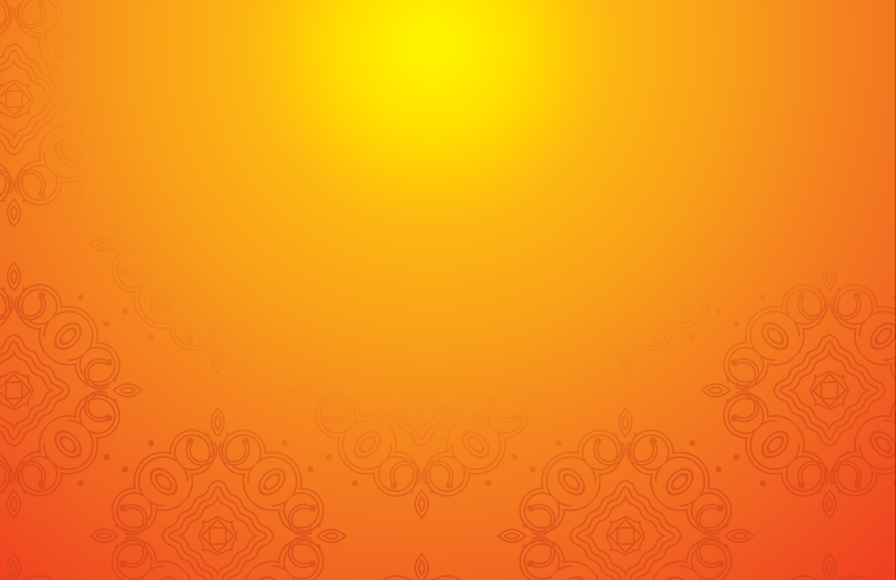
Reproduce this background procedurally as a Shadertoy shader.

```glsl
// A warm sunset gradient glowing from a yellow sun near the top, over a
// staggered lattice of fine-line mandalas. Each mandala is folded into one
// eighth and drawn with distance functions, fading out toward the sun.

float disc(vec2 p, vec2 center, float radius) {
    return length(p - center) - radius;
}

// Approximate distance to a pointed leaf lying along x
float leaf(vec2 p, vec2 halfSize) {
    float t = p.x / halfSize.x;
    return (abs(p.y) - halfSize.y * (1.0 - t * t)) / sqrt(1.0 + 0.7 * t * t);
}

float ellipse(vec2 p, vec2 radii) {
    return (length(p / radii) - 1.0) * min(radii.x, radii.y);
}

// Distance to the line work of a mandala of radius about 1.1
float mandala(vec2 p) {
    vec2 q = abs(p);
    if (q.y > q.x) q = q.yx;

    // Central square and nested diamonds
    float diamond = (q.x + q.y) * 0.707;
    float d = abs(q.x - 0.14 - 0.02 * cos(q.y * 30.0));
    d = min(d, abs(diamond - 0.10));
    d = min(d, abs(q.x - 0.07));
    float wave = 0.012 * cos((q.x - q.y) * 24.0);
    for (int i = 0; i < 3; i++)
        d = min(d, abs(diamond + wave - 0.235 - 0.055 * float(i)));

    // Lobed rim with an inner echo
    float rim = min(disc(q, vec2(0.47), 0.25), disc(q, vec2(0.72, 0.22), 0.19));
    d = min(d, max(abs(rim), 0.42 - diamond));
    d = min(d, max(abs(rim + 0.04), 0.52 - diamond));

    // Open scrolls ending in beads
    float scroll = disc(q, vec2(0.74, 0.14), 0.13);
    float hook = min(abs(scroll), abs(scroll + 0.03));
    d = min(d, max(hook, q.x - 0.80));
    d = min(d, disc(q, vec2(0.82, 0.24), 0.022));

    // Diagonal ovals and axial leaves
    vec2 diagonal = vec2(q.x + q.y, q.x - q.y) * 0.707;
    vec2 oval = diagonal - vec2(0.66, 0.0);
    d = min(d, abs(ellipse(oval, vec2(0.13, 0.085))));
    d = min(d, abs(ellipse(oval, vec2(0.08, 0.045))));
    vec2 tip = q - vec2(0.98, 0.0);
    d = min(d, abs(leaf(tip, vec2(0.12, 0.055))));
    d = min(d, abs(leaf(tip, vec2(0.06, 0.025))));

    // Loose dots around the rim
    d = min(d, disc(q, vec2(0.80, 0.575), 0.018));
    return min(d, disc(q, vec2(0.87, 0.09), 0.010));
}

// Radial colour ramp, r in canvas heights
vec3 sunset(float r) {
    vec3 c = mix(vec3(1.0, 0.95, 0.0), vec3(1.0, 0.88, 0.0), smoothstep(0.0, 0.16, r));
    c = mix(c, vec3(1.0, 0.78, 0.03), smoothstep(0.12, 0.26, r));
    c = mix(c, vec3(0.99, 0.72, 0.07), smoothstep(0.22, 0.32, r));
    c = mix(c, vec3(0.975, 0.62, 0.10), clamp((r - 0.30) / 0.215, 0.0, 1.0));
    c = mix(c, vec3(0.96, 0.515, 0.12), clamp((r - 0.515) / 0.185, 0.0, 1.0));
    c = mix(c, vec3(0.945, 0.415, 0.13), clamp((r - 0.70) / 0.20, 0.0, 1.0));
    return mix(c, vec3(0.94, 0.25, 0.13), clamp((r - 0.90) / 0.30, 0.0, 1.0));
}

void mainImage(out vec4 fragColor, in vec2 fragCoord) {
    vec2 p = fragCoord / iResolution.y;
    float sunDistance = length(p - vec2(0.743, 0.924));
    vec3 color = sunset(sunDistance);

    // Nearest center of the staggered lattice
    vec2 spacing = vec2(0.703, 0.502);
    vec2 g = (p - vec2(0.3755, 0.076)) / spacing;
    vec2 a = (g - round(g)) * spacing;
    vec2 b = (fract(g) - 0.5) * spacing;
    vec2 local = dot(a, a) < dot(b, b) ? a : b;

    // Thin ornament lines, fading near the sun and in the upper right
    float scale = 0.2;
    float pixel = 1.0 / (iResolution.y * scale);
    float line = clamp(0.5 + (0.008 - mandala(local / scale)) / pixel, 0.0, 1.0);
    float fade = smoothstep(0.57, 0.88, sunDistance);
    fade *= 1.0 - smoothstep(0.40, 0.60, p.y) * smoothstep(0.7, 1.0, p.x);
    color = mix(color, vec3(0.80, 0.24, 0.09), 0.5 * line * fade);

    // Dark hairline along the right edge
    float edge = iResolution.x / iResolution.y - p.x;
    color *= 1.0 - 0.25 * (1.0 - smoothstep(0.001, 0.003, edge));

    fragColor = vec4(color, 1.0);
}
```
